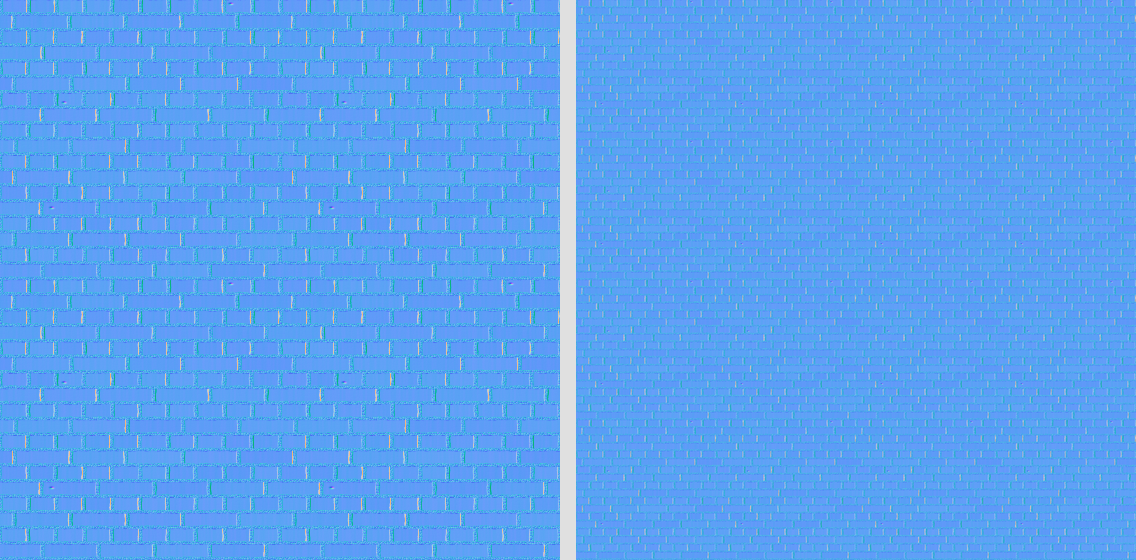
Left: one tile. Right: repeated 2 by 2.
A Shadertoy shader for this texture map:

```glsl
// Normal map of a brick wall: 36 courses, alternating rows of 20 short and 10 long bricks.
// Signed distances to bed and head joints place mortar and bevels; cellular grain roughens
// the mortar and layered sines streak the faces. Wear wraps every 18 courses.

const float TAU = 6.28318;
const float PERIOD = 18.0; // courses before the wear repeats; one unit is one course

float hash(vec2 p) {
    return fract(sin(dot(p, vec2(127.1, 311.7))) * 43758.5);
}

vec2 hash2(vec2 p) {
    return vec2(hash(p), hash(p + 191.0));
}

// Offset to the nearest cell point, used as the slope of a grain of sand
vec2 grainSlope(vec2 q) {
    vec2 cell = floor(q * 9.0), f = fract(q * 9.0), nearest = vec2(2.0);
    for (int i = 0; i < 9; i++) {
        vec2 o = vec2(i % 3, i / 3) - 1.0;
        vec2 d = o + hash2(mod(cell + o, PERIOD * 9.0)) - f;
        if (dot(d, d) < dot(nearest, nearest)) nearest = d;
    }
    return nearest;
}

// Thin soft line where the distance d is zero
float edgeLine(float d, float aa) {
    return 1.0 - smoothstep(0.0, 0.035 + 0.5 * aa, abs(d));
}

void mainImage(out vec4 fragColor, in vec2 fragCoord) {
    vec2 uv = fragCoord / iResolution.xy;
    vec2 q = vec2(uv.x, 1.0 - uv.y) * 2.0 * PERIOD - vec2(0.0, 0.9);
    float aa = 2.0 * PERIOD / iResolution.y;
    vec2 t = q * TAU / PERIOD;
    vec2 grain = grainSlope(q);

    // Slightly uneven brick outlines
    vec2 rough = 0.012 * vec2(sin(t.y * 23.0 + 2.0 * sin(t.x * 7.0)),
                              sin(t.x * 11.0 + 2.0 * sin(t.y * 5.0))) + 0.012 * grain;

    // Course layout: odd rows are long bricks, shifted a quarter either way
    float row = mod(floor(q.y) + 1.0, PERIOD);
    float isLong = mod(row, 2.0);
    float course = (row - 1.0) * 0.5;
    float shift = isLong * (0.25 + 0.5 * mod(course + step(5.0, course), 2.0)
                            + 0.03 * (hash(vec2(row, 5.0)) - 0.5));
    float count = 10.0 - 5.0 * isLong;
    float u = q.x * count / PERIOD - shift;
    vec2 brickId = vec2(mod(floor(u), count), row + 40.0);
    float joint = floor(u + 0.5);
    vec2 jointId = vec2(mod(joint, count), row);

    // Signed offsets from the nearest joints, then distances to the brick edges
    float dx = (u - joint) * PERIOD / count + 0.1 * (hash(jointId) - 0.5) + rough.x;
    float dy = q.y - floor(q.y + 0.5) + rough.y;
    float head = abs(dx) - 0.12;
    float bed = abs(dy) - 0.10;
    float face = smoothstep(-0.5 * aa, 0.5 * aa, min(head, bed));

    // Brick faces: a common lean, a tilt per brick, vertical streaks, broad patches
    float phase = TAU * hash(vec2(row, 9.0));
    float streak = sin(t.x * 29.0 + phase + 2.0 * sin(t.x * 7.0 - phase))
                 + sin(t.x * 47.0 - phase * 2.0 + 2.0 * sin(t.x * 13.0 + phase))
                 + 0.6 * sin(t.x * 83.0 + phase * 3.0 + sin(t.y * 9.0));
    float patches = sin(t.x + 2.0 * sin(t.y)) * sin(t.y * 2.0 + 1.0);
    vec2 faceSlope = vec2(-0.275, 0.255) + 0.07 * (hash2(brickId) - 0.5)
                   + vec2(0.024, -0.008) * streak + vec2(-0.025, 0.025) * patches
                   + 0.02 * grain;

    // A small dent in a few bricks
    vec2 dent = vec2(fract(u) * PERIOD / count, fract(q.y))
              - vec2(0.4 + hash(brickId + 3.0), 0.25 + 0.5 * hash(brickId + 7.0));
    dent *= vec2(9.0, 16.0);
    faceSlope += dent * exp(-dot(dent, dent)) * step(0.975, hash(brickId + 11.0)) * 2.0;

    // Sandy mortar under the faces
    vec2 mortarSlope = vec2(-0.36, 0.30) + 0.4 * grain;
    vec3 n = mix(vec3(mortarSlope, 0.82), vec3(faceSlope, 1.0), face);

    // Top and bottom bevels, broken along their length
    float broken = smoothstep(-0.6, 1.4, sin(t.x * 47.0 + phase) + sin(t.x * 19.0 - phase));
    float bedEdge = edgeLine(bed, aa) * smoothstep(-aa, aa, head) * mix(0.1, 0.5, broken);
    vec3 bedNormal = dy > 0.0 ? vec3(-0.3, -0.35, 0.45) : vec3(-0.5, 0.4, 0.25);
    n = mix(n, bedNormal, bedEdge);

    // Side bevels: steep on some joints, faint on most
    float chance = hash(jointId + vec2(step(0.0, dx) * 23.0, 60.0));
    float steep = mix(0.2, 0.95, chance * chance);
    float headEdge = edgeLine(head, aa) * smoothstep(-aa, aa, bed) * steep;
    n = mix(n, vec3(-sign(dx) * 1.2, 0.5, -0.2), headEdge);

    fragColor = vec4(0.5 + 0.5 * normalize(n), 1.0);
}
```
